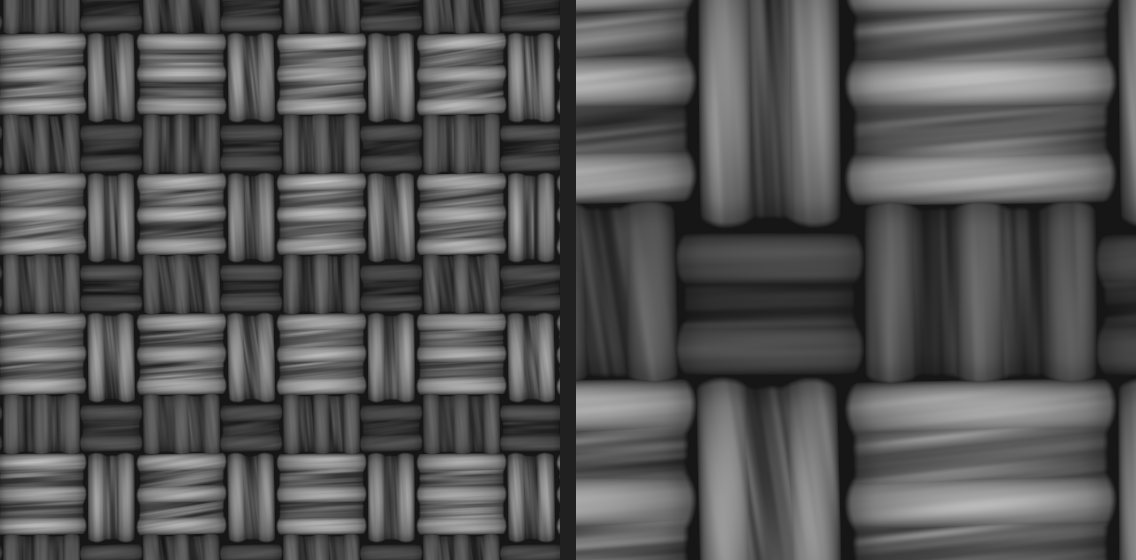
Left, the full canvas; right, a detail of the centre.
This texture is drawn by a Shadertoy shader. Its source:

```glsl
// Grey basket weave of wide and narrow yarns, shaded by height.
// Each repeat holds four floats (visible yarn spans); each float is a row of round
// cords over slanted loose fibres, and the highest surface wins at every point.

#define REPEATS 4.0        // repeats across and down
#define CORD_RADIUS 0.066  // in units of one repeat
#define MAX_SLANT 0.17     // steepest lean of the loose fibres
#define FIBRE_DENSITY 34.0 // fibres per repeat
#define GROUND 0.085       // grey of the gaps
#define WIDE_WEFT 0.74     // peak greys of the four floats
#define NARROW_WARP 0.64
#define WIDE_WARP 0.42
#define NARROW_WEFT 0.34

float hash(vec2 p) {
    return fract(sin(dot(p, vec2(127.1, 311.7))) * 43758.5453);
}

float valueNoise(vec2 p) {
    vec2 i = floor(p), f = fract(p);
    f = f * f * (3.0 - 2.0 * f);
    return mix(mix(hash(i), hash(i + vec2(1, 0)), f.x),
               mix(hash(i + vec2(0, 1)), hash(i + vec2(1, 1)), f.x), f.y);
}

// Height of one float; extent is its half length and half width
float yarnFloat(vec2 p, vec2 center, vec2 extent, bool isWarp,
                float cords, float level, float arch) {
    vec2 q = p - center + 0.5;
    vec2 id = mod(floor(q), REPEATS);
    vec2 d = fract(q) - 0.5;
    if (isWarp) d = vec2(d.y, -d.x);

    float seed = hash(id + center * 17.0);
    float slant = MAX_SLANT * seed;
    float along = d.x / extent.x;

    // Fine fibres, leaning by a different amount in each repeat
    float lean = d.y - slant * d.x;
    vec2 grain = vec2(lean * FIBRE_DENSITY, along * 0.7) + seed * 91.0;
    float fibre = 0.65 * valueNoise(grain) + 0.35 * valueNoise(grain * vec2(2.1, 1.0) + 37.0);

    // Round cords, evenly spaced from one side to the other
    float across = d.y - 0.15 * slant * d.x;
    float reach = extent.y - CORD_RADIUS;
    float pitch = 2.0 * reach / (cords - 1.0);
    float k = clamp(round((across + reach) / pitch), 0.0, cords - 1.0);
    float s = (across + reach - k * pitch) / CORD_RADIUS;
    float cord = sqrt(max(1.0 - s * s, 0.0)) * (0.76 + 0.3 * fibre);

    // Loose fibres fill the valleys between cords
    float inside = 1.0 - smoothstep(reach - 0.01, reach + 0.03, abs(across));
    float valley = (0.18 + 0.68 * fibre) * inside;

    // Arched along the length, with rounded scalloped ends
    float endGap = extent.x - abs(d.x) - 0.018 * min(s * s, 1.0);
    float ends = smoothstep(0.0, 0.03, endGap) * (0.8 + 0.2 * smoothstep(0.0, 0.09, endGap));
    return level * max(cord, valley) * (1.0 - arch * along * along) * ends;
}

void mainImage(out vec4 fragColor, in vec2 fragCoord) {
    vec2 p = fragCoord / iResolution.xy * REPEATS;

    float height = GROUND;
    height = max(height, yarnFloat(p, vec2(0.297, 0.471), vec2(0.335, 0.292), false, 3.0, WIDE_WEFT, 0.38));
    height = max(height, yarnFloat(p, vec2(0.794, 0.446), vec2(0.335, 0.170), true, 2.0, NARROW_WARP, 0.42));
    height = max(height, yarnFloat(p, vec2(0.297, 0.971), vec2(0.236, 0.279), true, 3.0, WIDE_WARP, 0.18));
    height = max(height, yarnFloat(p, vec2(0.794, 0.943), vec2(0.240, 0.172), false, 2.0, NARROW_WEFT, 0.15));

    fragColor = vec4(vec3(height), 1.0);
}
```
